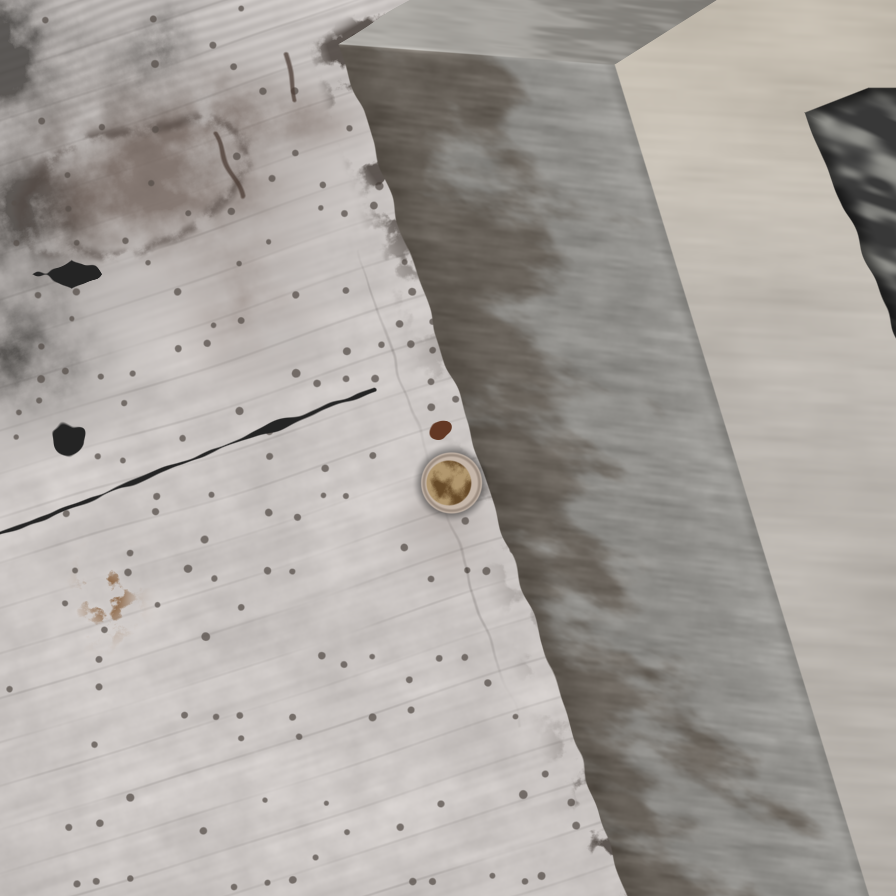
Reproduce this texture procedurally as a Shadertoy shader.

```glsl
// Weathered plaster floor beside a stained concrete ledge, with a crack, holes and a small cup
float hash(vec2 p) {
    return fract(sin(dot(p, vec2(127.1, 311.7))) * 43758.5453);
}

float noise(vec2 p) {
    vec2 i = floor(p), f = fract(p);
    f = f * f * (3.0 - 2.0 * f);
    return mix(mix(hash(i), hash(i + vec2(1, 0)), f.x),
               mix(hash(i + vec2(0, 1)), hash(i + 1.0), f.x), f.y);
}

float fbm(vec2 p) {
    float sum = 0.0;
    for (float amp = 0.5; amp > 0.03; amp *= 0.5) {
        sum += amp * noise(p);
        p = mat2(1.6, 1.2, -1.2, 1.6) * p + 7.3;
    }
    return sum;
}

float streaks(vec2 p) {
    return 0.6 * noise(p) + 0.4 * noise(p * 2.7 + 5.0);
}

vec2 turn(vec2 p, float a) {
    return vec2(cos(a) * p.x + sin(a) * p.y, cos(a) * p.y - sin(a) * p.x);
}

float segment(vec2 p, vec2 a, vec2 b) {
    vec2 d = b - a;
    return length(p - a - d * clamp(dot(p - a, d) / dot(d, d), 0.0, 1.0));
}

float blob(vec2 p, float x, float y, float rx, float ry) {
    vec2 d = (p - vec2(x, y)) / vec2(rx, ry);
    return exp(-dot(d, d));
}

float ramp(float a, float b, float x) {
    return smoothstep(a, b, x);
}

// Smooth coverage of a shape from its signed distance
float fill(float d) {
    return ramp(1.0, -1.0, d * iResolution.y);
}

vec3 floorColor(vec2 p, float gap) {
    vec2 g = turn(p, 0.31);
    float rough = fbm(p * 13.0), fine = fbm(p * 48.0);
    vec3 c = vec3(0.71, 0.69, 0.68) + 0.1 * rough + 0.07 * fine;
    c += 0.07 * (streaks(g * vec2(6, 75)) - 0.5);

    // Board joints, and fine ridges near the top
    float row = fract(g.y * 21.0 + 0.25 * noise(g * 5.0)) - 0.5;
    c -= 0.08 * ramp(0.05, 0.0, abs(row)) * noise(g * vec2(9, 30));
    c += 0.035 * sin(g.y * 520.0 + 4.0 * noise(g * 9.0)) * ramp(0.72, 0.98, p.y - 0.2 * p.x);

    // Soot and brown damp stains
    float soot = 0.65 * blob(p, -0.01, 0.95, 0.06, 0.1) + 0.85 * blob(p, 0.02, 0.77, 0.055, 0.045)
        + 0.5 * blob(p, 0.0, 0.66, 0.09, 0.1) + 0.4 * blob(p, 0.02, 0.58, 0.08, 0.05)
        + 0.45 * blob(p, 0.175, 0.955, 0.03, 0.035) + 0.3 * blob(p, 0.08, 0.88, 0.2, 0.15);
    float damp = blob(p, 0.15, 0.8, 0.13, 0.08) + 0.8 * blob(p, 0.24, 0.86, 0.045, 0.05)
        + 0.6 * blob(p, 0.32, 0.87, 0.07, 0.03) + 0.5 * blob(p, 0.28, 0.66, 0.06, 0.07)
        + 0.4 * blob(p, 0.5, 0.41, 0.04, 0.05);
    c = mix(c, vec3(0.27, 0.26, 0.25), min(soot * (0.1 + 3.0 * fine * rough), 0.85));
    c = mix(c, vec3(0.43, 0.37, 0.34), clamp(damp * (1.5 * rough + 0.7 * fine - 0.55), 0.0, 0.7));
    float rim = length(turn(p - vec2(0.15, 0.79), 0.3) / vec2(0.13, 0.065)) - 1.2 + 0.4 * rough;
    c = mix(c, vec3(0.29, 0.25, 0.23), 0.5 * ramp(0.14, 0.0, abs(rim)) * ramp(0.35, 0.65, fine));
    c = mix(c, vec3(0.5, 0.33, 0.18), blob(p, 0.12, 0.335, 0.025, 0.035) * ramp(0.56, 0.68, fine));

    // Scattered specks
    vec2 id = floor(p * 32.0);
    float h = hash(id + 3.7);
    vec2 spot = fract(p * 32.0) - 0.25 - 0.5 * vec2(hash(id + 11.0), hash(id + 23.0));
    float speck = length(spot) - 0.12 * h + 0.08 * (fine - 0.5);
    c = mix(c, vec3(0.34, 0.31, 0.29), 0.75 * step(0.72, h) * ramp(0.05, -0.02, speck));

    // Scored line, scratch, crack and two broken holes
    vec2 w = p + 0.006 * (noise(p * 38.0) - 0.5);
    float score = segment(w, vec2(0.4, 0.72), vec2(0.58, 0.19));
    c -= 0.12 * ramp(0.0025, 0.0, score) * noise(p * 18.0);
    float scratch = min(segment(w, vec2(0.32, 0.94), vec2(0.33, 0.89)),
                        segment(w, vec2(0.24, 0.85), vec2(0.27, 0.78)));
    c = mix(c, vec3(0.29, 0.23, 0.2), 0.75 * ramp(0.004, 0.001, scratch));
    float crack = segment(w, vec2(-0.01, 0.4), vec2(0.42, 0.567));
    crack -= 0.0005 + 0.0025 * noise(p * 60.0) + 0.005 * blob(p, 0.31, 0.528, 0.018, 0.018);
    vec2 k = abs(p - vec2(0.08, 0.694)) / vec2(1.7, 0.95);
    float hole = min(k.x + k.y - 0.02, length(p - vec2(0.075, 0.508)) - 0.018);
    hole += 0.012 * (noise(p * 75.0) - 0.5);
    c = mix(c, vec3(0.14), fill(min(crack, hole)));

    // Grime along the ledge
    float grime = 0.25 + ramp(0.62, 0.85, p.y) + ramp(0.2, 0.05, p.y);
    grime *= ramp(0.045, 0.0, gap) * ramp(0.52, 0.66, fbm(p * 36.0));
    return mix(c, vec3(0.26, 0.23, 0.21), 0.8 * min(grime, 1.0));
}

vec3 ledgeColor(vec2 p, float across) {
    float fine = streaks(turn(p, -0.12) * vec2(16, 90)) - 0.5;
    float wear = across + 1.5 * fbm(turn(p, -0.35) * vec2(10, 21)) - 0.74;
    vec3 c = mix(vec3(0.41, 0.385, 0.355), vec3(0.555, 0.55, 0.535), ramp(0.2, 0.58, wear));
    c += 0.05 * ramp(0.6, 1.0, across) + 0.08 * (fbm(p * 42.0) - 0.48);
    c -= 0.06 * ramp(0.16, 0.0, across) + 0.08 * ramp(0.95, 1.0, across);

    // Upper face beyond the bend
    vec3 cap = mix(vec3(0.66, 0.65, 0.63), vec3(0.49, 0.48, 0.46), ramp(0.56, 0.77, p.x + 0.4 * fine));
    float bend = 0.979 - 0.075 * p.x - p.y;
    c = mix(c, cap, fill(bend)) + 0.12 * fine;
    return c + 0.13 * ramp(0.005, 0.0, abs(bend)) * noise(p * 30.0);
}

vec3 slabColor(vec2 p) {
    vec3 c = mix(vec3(0.69, 0.67, 0.645), vec3(0.74, 0.71, 0.66), ramp(0.5, 1.0, p.y));
    c += 0.07 * streaks(turn(p, -0.05) * vec2(7, 65)) + 0.09 * (fbm(p * 9.0) - 0.5);

    // Dark recess at the right
    float side = p.x - 1.263 + 0.418 * p.y + 0.008 * (noise(p * 35.0) - 0.5);
    float inside = min(side, min(0.524 + 0.39 * p.x, 0.902) - p.y);
    float mottle = streaks(turn(p, -0.35) * vec2(12, 40)) + 0.9 * (p.y - 0.79);
    vec3 pit = mix(vec3(0.22), vec3(0.57, 0.57, 0.55), ramp(0.3, 0.7, mottle));
    return mix(c, pit * (0.45 + 0.55 * ramp(0.0, 0.022, inside)), fill(-inside));
}

void mainImage(out vec4 fragColor, in vec2 fragCoord) {
    vec2 p = fragCoord / iResolution.xy;

    // Ledge outline, bent near the top
    float left = max(0.7 - 0.339 * p.y, 1.59 * p.y - 1.134) + 0.008 * (noise(p * 32.0) - 0.5);
    float right = max(0.97 - 0.306 * p.y, 1.58 * p.y - 0.78);
    vec3 c = floorColor(p, left - p.x);
    c = mix(c, ledgeColor(p, (p.x - left) / (right - left)), fill(left - p.x));
    c = mix(c, slabColor(p), fill(right - p.x));

    // Rust chip and round cup with a stained bottom
    float chip = length(p - vec2(0.491, 0.521)) - 0.015 + 0.009 * noise(p * 80.0);
    c = mix(c, vec3(0.39, 0.22, 0.14), fill(chip));
    vec2 q = p - vec2(0.504, 0.461);
    float r = length(q);
    c *= 1.0 - 0.45 * ramp(0.045, 0.03, r);
    c = mix(c, vec3(0.77, 0.71, 0.66) - 0.16 * ramp(0.003, 0.0, abs(r - 0.031)), fill(r - 0.034));
    float stain = ramp(0.3, 0.6, fbm(p * 55.0) - 4.0 * q.x);
    vec3 dregs = mix(vec3(0.4, 0.29, 0.16), vec3(0.69, 0.59, 0.43), stain);
    c = mix(c, dregs, fill(length(q + vec2(0.003, 0)) - 0.025));
    fragColor = vec4(c, 1.0);
}
```
